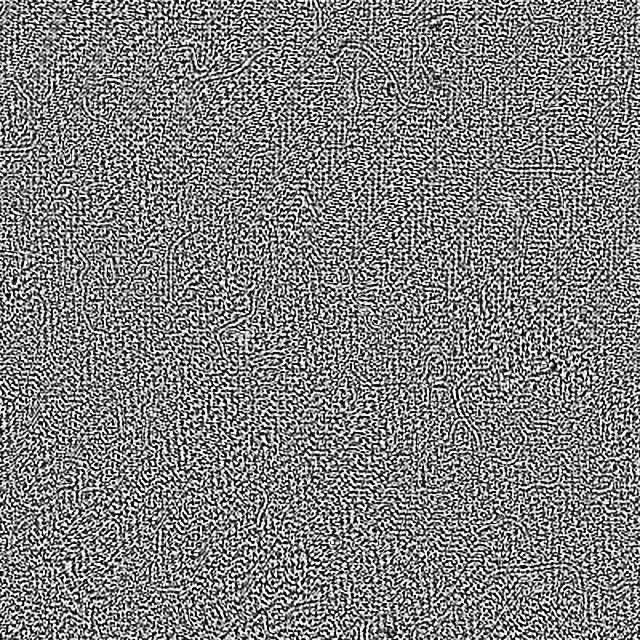
Give the GLSL for this texture, as a Shadertoy shader.

```glsl
// Dense black and white worm-like grain with faint coherent contour lines.

float hash(vec2 p) {
    return fract(sin(dot(p, vec2(127.1, 311.7))) * 43758.5453);
}

float smoothNoise(vec2 p) {
    vec2 i = floor(p), f = fract(p);
    f = f * f * f * (f * (f * 6.0 - 15.0) + 10.0);
    return mix(mix(hash(i), hash(i + vec2(1, 0)), f.x),
               mix(hash(i + vec2(0, 1)), hash(i + vec2(1, 1)), f.x), f.y);
}

// Band-pass noise: random lattice values under a stretched Mexican hat kernel
float wormGrain(vec2 uv) {
    float angle = 1.57 + 4.0 * (smoothNoise(uv * 7.0 + 31.0) - 0.5);
    float stretch = 1.0 + 0.35 * smoothNoise(uv * 9.0 + 57.0);
    vec2 along = vec2(cos(angle), sin(angle));
    vec2 p = uv * 400.0;
    vec2 cell = floor(p);
    float sum = 0.0;
    for (int y = -3; y <= 3; y++) {
        for (int x = -3; x <= 3; x++) {
            vec2 site = cell + vec2(x, y);
            vec2 d = site + 0.5 - p;
            d = vec2(dot(d, along) / stretch, dot(d, vec2(-along.y, along.x)));
            float u = dot(d, d) / (2.0 * 0.7 * 0.7);
            sum += (hash(site) - 0.5) * (1.0 - u) * exp(-u);
        }
    }
    return sum;
}

float terrain(vec2 p) {
    return smoothNoise(p) + 0.35 * smoothNoise(p * 2.3 + 11.0);
}

// Rippled line along a level of the terrain; x is its value, y its coverage
vec2 contour(vec2 uv, float scale, float seed) {
    vec2 p = uv * scale + seed, e = vec2(0.02, 0.0);
    float height = terrain(p);
    vec2 slope = vec2(terrain(p + e.xy) - height, terrain(p + e.yx) - height) / e.x;
    float dist = (height - 0.68) / (max(length(slope), 0.15) * scale);
    float t = dist * 125.0;
    float patchy = smoothstep(0.5, 0.72, smoothNoise(uv * scale * 1.4 + seed + 83.0));
    float cover = patchy * exp(-t * t * 0.6);
    return vec2(cover * cos(6.2832 * t), cover);
}

void mainImage(out vec4 fragColor, in vec2 fragCoord) {
    vec2 uv = fragCoord / iResolution.y;

    // Long arcs and small rings displace part of the grain
    vec2 lines = contour(uv, 6.0, 3.0) + contour(uv, 19.0, 41.0);
    float signal = wormGrain(uv) * (1.0 - 0.4 * min(lines.y, 1.0)) + 0.32 * lines.x;

    // Strong tone curve spreads the greys and fills both ends
    float grey = 0.51 + 0.49 * tanh(4.2 * signal);
    fragColor = vec4(vec3(grey), 1.0);
}
```
